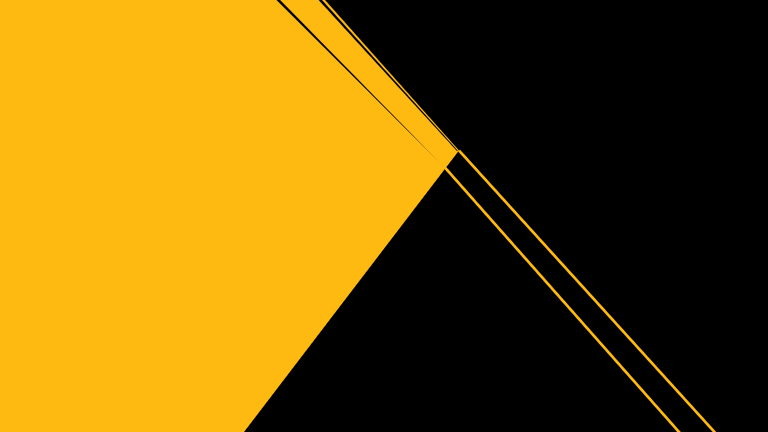
This background is drawn by a Shadertoy shader. Its source:

```glsl
const vec3 BLACK = vec3(0.0);
const vec3 AMBER = vec3(1.0, 0.73, 0.07);

// Positions and half widths are in units of canvas height.
const vec2 PANEL_BASE = vec2(0.5648, 0.0);
const vec2 PANEL_CORNER = vec2(1.0625, 0.6516);
const vec2 PANEL_TOP = vec2(0.7523, 1.0);

const vec2 INNER_SLIT_TIP = vec2(1.0208, 0.6204);
const vec2 INNER_SLIT_TOP = vec2(0.6442, 1.0);
const vec2 OUTER_SLIT_TIP = vec2(1.0590, 0.6505);
const vec2 OUTER_SLIT_TOP = vec2(0.7414, 1.0);
const float INNER_SLIT_WIDTH = 0.0030;
const float OUTER_SLIT_WIDTH = 0.0029;
const float OUTER_TIP_WIDTH = 0.0010;

const vec2 INNER_STRIPE_START = vec2(1.0289, 0.6134);
const vec2 INNER_STRIPE_END = vec2(1.5718, 0.0);
const vec2 OUTER_STRIPE_START = vec2(1.0625, 0.6516);
const vec2 OUTER_STRIPE_END = vec2(1.6539, 0.0);
const float STRIPE_WIDTH = 0.0031;

// Signed distance to the line a-b, negative on its left side.
float lineDistance(vec2 p, vec2 a, vec2 b) {
    vec2 dir = normalize(b - a);
    return dot(p - a, vec2(dir.y, -dir.x));
}

float coverage(float dist, float pixel) {
    return clamp(0.5 - dist / pixel, 0.0, 1.0);
}

// Ray from a through b whose half width changes along its length.
float taperedRay(vec2 p, vec2 a, vec2 b, float widthA, float widthB, float pixel) {
    vec2 span = b - a;
    float along = dot(p - a, span) / dot(span, span);
    float halfWidth = max(mix(widthA, widthB, along), 0.0);
    float dist = lineDistance(p, a, b);
    float band = coverage(dist - halfWidth, pixel) - coverage(dist + halfWidth, pixel);
    return band * coverage(-along * length(span), pixel);
}

void mainImage(out vec4 fragColor, in vec2 fragCoord) {
    vec2 p = fragCoord / iResolution.y;
    float pixel = 1.0 / iResolution.y;

    // Large pointed panel
    float lowerEdge = lineDistance(p, PANEL_BASE, PANEL_CORNER);
    float upperEdge = lineDistance(p, PANEL_CORNER, PANEL_TOP);
    float amber = coverage(max(lowerEdge, upperEdge), pixel);

    // Dark slits narrowing toward the corner
    float slits = max(
        taperedRay(p, INNER_SLIT_TIP, INNER_SLIT_TOP, 0.0, INNER_SLIT_WIDTH, pixel),
        taperedRay(p, OUTER_SLIT_TIP, OUTER_SLIT_TOP, OUTER_TIP_WIDTH, OUTER_SLIT_WIDTH, pixel));
    amber *= 1.0 - slits;

    // Bright stripes leading down and right
    float stripes = max(
        taperedRay(p, INNER_STRIPE_START, INNER_STRIPE_END, STRIPE_WIDTH, STRIPE_WIDTH, pixel),
        taperedRay(p, OUTER_STRIPE_START, OUTER_STRIPE_END, STRIPE_WIDTH, STRIPE_WIDTH, pixel));
    amber = max(amber, stripes);

    fragColor = vec4(mix(BLACK, AMBER, amber), 1.0);
}
```
